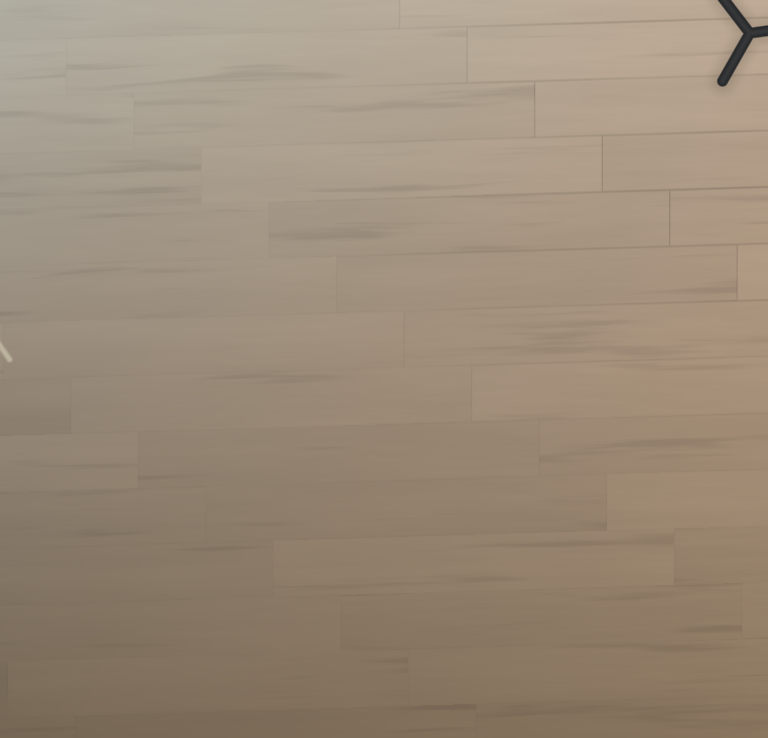
Reproduce this texture procedurally as a WebGL 1 fragment shader.

```glsl
precision highp float;
// Pale wooden floor: slightly tilted rows of staggered planks under soft light.
// A colour gradient carries the light; stretched noise gives grain and figure,
// thin lines give seams, and capsule distances give the dark legs and a glint.
uniform vec2 u_resolution;

const vec3 TOP_LEFT = vec3(0.70, 0.69, 0.64);
const vec3 TOP_RIGHT = vec3(0.74, 0.66, 0.58);
const vec3 MID_LEFT = vec3(0.58, 0.53, 0.47);
const vec3 MID_RIGHT = vec3(0.66, 0.57, 0.48);
const vec3 LOW_LEFT = vec3(0.46, 0.40, 0.33);
const vec3 LOW_RIGHT = vec3(0.54, 0.46, 0.37);
const vec3 LEG_COLOR = vec3(0.15, 0.155, 0.16);
const vec3 GLINT_COLOR = vec3(0.80, 0.77, 0.68);

const float TILT = 0.03;            // rise of the rows to the right
const float ROW_HEIGHT = 0.0765;
const float ROW_OFFSET = 0.28;      // phase of the first row
const float PLANK_LENGTH = 0.543;
const float JOINT_START = 0.5415;   // joint position in row zero
const float JOINT_STEP = 0.0915;    // stagger from row to row
const float SEAM_WIDTH = 0.0012;
const float SEAM_DEPTH = 0.13;
const float PLANK_VARIATION = 0.022;
const float FIGURE_DEPTH = 0.045;
const float GRAIN_DEPTH = 0.030;
const float STREAK_DEPTH = 0.07;
const float LEG_RADIUS = 0.0072;
const vec2 LEG_HUB = vec2(1.016, 0.955);

float hash(vec2 p) {
  return fract(sin(dot(p, vec2(127.1, 311.7))) * 43758.5453);
}

float noise(vec2 p) {
  vec2 i = floor(p);
  vec2 f = fract(p);
  f = f * f * (3.0 - 2.0 * f);
  return mix(mix(hash(i), hash(i + vec2(1.0, 0.0)), f.x),
             mix(hash(i + vec2(0.0, 1.0)), hash(i + 1.0), f.x), f.y);
}

float fbm(vec2 p) {
  float sum = 0.0;
  float amplitude = 0.5;
  for (int i = 0; i < 4; i++) {
    sum += amplitude * noise(p);
    p = p * 2.03 + 17.3;
    amplitude *= 0.5;
  }
  return sum / 0.9375;
}

float capsule(vec2 p, vec2 a, vec2 b) {
  vec2 ab = b - a;
  return length(p - a - ab * clamp(dot(p - a, ab) / dot(ab, ab), 0.0, 1.0));
}

// Light over the floor: three bands blended from top to bottom.
vec3 floorLight(vec2 uv) {
  vec3 top = mix(TOP_LEFT, TOP_RIGHT, uv.x);
  vec3 mid = mix(MID_LEFT, MID_RIGHT, uv.x);
  vec3 low = mix(LOW_LEFT, LOW_RIGHT, uv.x);
  return uv.y > 0.5 ? mix(mid, top, uv.y * 2.0 - 1.0) : mix(low, mid, uv.y * 2.0);
}

void main() {
  vec2 uv = gl_FragCoord.xy / u_resolution;
  vec2 p = gl_FragCoord.xy / u_resolution.y;
  float pixel = 1.0 / u_resolution.y;

  // Plank layout
  float across = (1.0 - p.y + TILT * p.x) / ROW_HEIGHT + ROW_OFFSET;
  float row = floor(across);
  float along = (p.x - JOINT_START - JOINT_STEP * row) / PLANK_LENGTH;
  vec2 plank = vec2(floor(along), row);
  float seed = hash(plank + 3.7);
  float rowDist = (0.5 - abs(fract(across) - 0.5)) * ROW_HEIGHT;
  float jointDist = (0.5 - abs(fract(along) - 0.5)) * PLANK_LENGTH;

  // Wood figure: broad bands, wavy dark streaks and fine grain
  vec2 wood = vec2(p.x, across * ROW_HEIGHT) + vec2(seed * 9.0, seed * 5.0);
  wood.y += 0.012 * (noise(wood * vec2(4.0, 9.0)) - 0.5);
  float figure = fbm(wood * vec2(3.0, 30.0)) - 0.5;
  float streak = smoothstep(0.62, 0.85, fbm(wood * vec2(4.0, 65.0) + 40.0));
  float grain = fbm(wood * vec2(14.0, 150.0) + 80.0) - 0.5;
  float clarity = mix(0.5, 1.0, smoothstep(0.1, 0.9, uv.x));

  float tone = 1.0 + PLANK_VARIATION * (seed - 0.5) * 2.0;
  tone += FIGURE_DEPTH * figure + GRAIN_DEPTH * grain * clarity;
  tone -= STREAK_DEPTH * streak;

  // Seams: sharper towards the upper right, broken along their length
  float sharpness = smoothstep(0.3, 0.9, uv.x) * smoothstep(0.3, 0.75, uv.y);
  float width = SEAM_WIDTH + pixel * 0.5;
  float rowSeam = 1.0 - smoothstep(0.0, width * 1.5, rowDist);
  float jointSeam = 1.0 - smoothstep(0.0, width, jointDist);
  float broken = mix(0.35, 1.0, noise(vec2(p.x * 9.0, floor(across + 0.5) * 7.0)));
  tone -= SEAM_DEPTH * mix(0.15, 1.0, sharpness) * max(rowSeam * broken, jointSeam);

  vec3 color = floorLight(uv) * tone;

  // Pale glint at the left edge
  float glint = capsule(p, vec2(-0.006, 0.54), vec2(0.013, 0.513));
  color = mix(color, GLINT_COLOR, 0.7 * (1.0 - smoothstep(0.001, 0.006, glint)));

  // Dark legs with a soft contact shadow
  float legs = capsule(p, LEG_HUB, vec2(0.970, 1.015));
  legs = min(legs, capsule(p, LEG_HUB, vec2(0.979, 0.890)));
  legs = min(legs, capsule(p, LEG_HUB, vec2(1.060, 0.961)));
  color *= 1.0 - 0.12 * (1.0 - smoothstep(0.0, 0.028, legs));
  float legMask = 1.0 - smoothstep(-pixel, pixel, legs - LEG_RADIUS);
  vec3 legColor = LEG_COLOR + 0.06 * (1.0 - smoothstep(0.0, LEG_RADIUS, legs));
  color = mix(color, legColor, legMask);

  gl_FragColor = vec4(color, 1.0);
}
```
